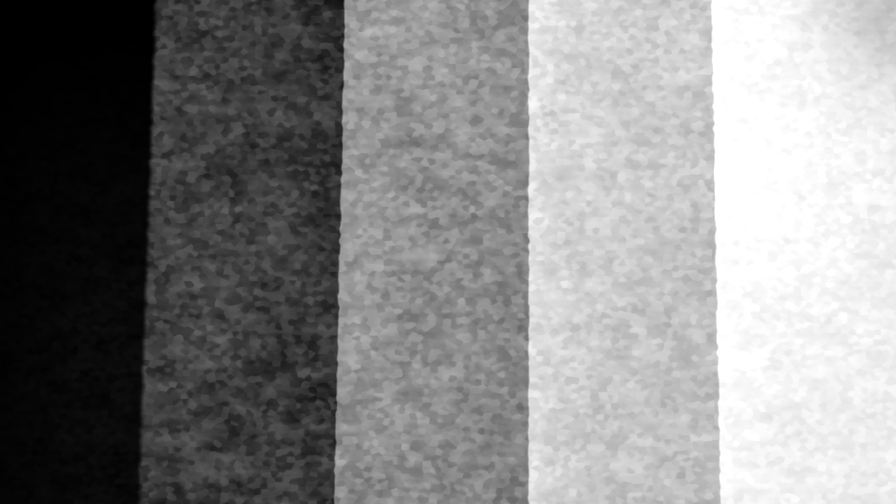
Reproduce this texture procedurally as a Shadertoy shader.

```glsl
// Five backlit paper strips stepping from black to white, with mottled fibre grain.

float hash(vec2 p) {
    vec3 q = fract(vec3(p.xyx) * 0.1031);
    q += dot(q, q.yzx + 33.33);
    return fract((q.x + q.y) * q.z);
}

float valueNoise(vec2 p) {
    vec2 i = floor(p), f = fract(p);
    f = f * f * (3.0 - 2.0 * f);
    return mix(mix(hash(i), hash(i + vec2(1, 0)), f.x),
               mix(hash(i + vec2(0, 1)), hash(i + vec2(1, 1)), f.x), f.y);
}

// Flat-toned irregular flakes: each cell keeps a random tone, softly blended
float flakes(vec2 p) {
    vec2 base = floor(p);
    float tone = 0.0, total = 0.0;
    for (int y = -1; y <= 1; y++)
    for (int x = -1; x <= 1; x++) {
        vec2 cell = base + vec2(x, y);
        vec2 site = cell + vec2(hash(cell + 17.0), hash(cell + 71.0));
        vec2 d = p - site;
        float w = exp(-9.0 * dot(d, d));
        tone += w * hash(cell + 131.0);
        total += w;
    }
    return tone / total;
}

// Zero-centred paper mottle, slightly stretched along x
float paperGrain(vec2 p) {
    float fine = flakes(p * vec2(75.0, 95.0)) - 0.5;
    float medium = valueNoise(p * vec2(34.0, 46.0) + 9.0) - 0.5;
    float cloud = valueNoise(p * vec2(11.0, 14.0) + 40.0) - 0.5;
    float fibre = valueNoise(p * vec2(16.0, 110.0) + 5.0) - 0.5;
    return 0.62 * fine + 0.42 * medium + 0.28 * cloud + 0.2 * fibre;
}

// Coverage to the right of a slanted, slightly ragged paper edge
float rightOf(vec2 uv, float bottom, float top, float blur) {
    float ragged = (valueNoise(vec2(uv.y * 90.0, bottom * 50.0)) - 0.5) * 0.0025;
    float x = uv.x - mix(bottom, top, uv.y) - ragged;
    float w = blur + 0.75 / iResolution.x;
    return smoothstep(-w, w, x);
}

void mainImage(out vec4 fragColor, in vec2 fragCoord) {
    vec2 uv = fragCoord / iResolution.xy;
    vec2 p = fragCoord / iResolution.y;
    float grain = paperGrain(p);

    // Base tone of each strip with its uneven lighting
    float black = 0.034 * smoothstep(1.0, 0.25, uv.y) * smoothstep(-0.08, 0.12, uv.x);
    black *= 1.0 + 1.3 * grain;

    vec2 glow = (uv - vec2(0.24, 0.5)) / vec2(0.17, 0.75);
    float dark = 0.155 + 0.105 * exp(-dot(glow, glow)) + 0.22 * grain;

    float middle = 0.555 + 0.06 * (uv.y - 0.4) - 0.25 * (uv.x - 0.48) + 0.22 * grain;

    float light = 0.775 + 0.10 * exp(-(uv.x - 0.59) / 0.05)
                + 0.06 * (uv.y - 0.4) - 0.15 * (uv.x - 0.69) + 0.16 * grain;

    vec2 shine = (uv - vec2(0.84, 0.68)) / vec2(0.15, 0.55);
    float white = 0.92 + 0.085 * exp(-dot(shine, shine)) + 0.1 * grain;
    white -= 0.17 * smoothstep(0.22, 0.0, length((uv - 1.0) * vec2(1.4, 0.8)));
    white += 0.05 * exp(-abs(uv.x - 0.8) / 0.03);

    // Lay the strips over each other from left to right
    float tone = black;
    tone = mix(tone, dark, rightOf(uv, 0.155, 0.174, 0.003));
    tone = mix(tone, middle, rightOf(uv, 0.373, 0.385, 0.0006));
    tone = mix(tone, light, rightOf(uv, 0.590, 0.590, 0.0006));
    tone = mix(tone, white, rightOf(uv, 0.804, 0.794, 0.0006));

    fragColor = vec4(vec3(clamp(tone, 0.0, 1.0)), 1.0);
}
```
